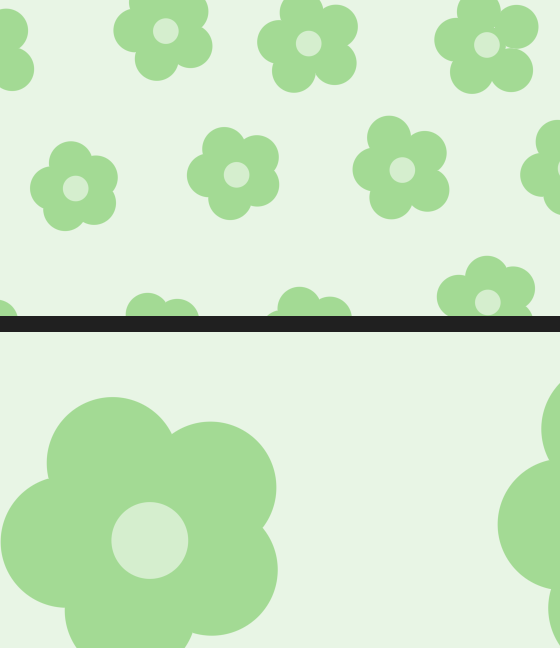
Top: the whole. Bottom: its middle third, enlarged.
Give the GLSL for this pattern, as a WebGL 2 fragment shader.

```glsl
#version 300 es
precision highp float;
// Flat five-petal flowers scattered sparsely over a pale mint ground.
// A brick lattice is jittered like cellular noise; each cell holds one flower
// made of a union of discs, with petals of slightly uneven reach.

uniform vec2 u_resolution;
out vec4 fragColor;

const vec3 GROUND = vec3(0.910, 0.960, 0.897);
const vec3 PETAL  = vec3(0.638, 0.855, 0.580);
const vec3 HEART  = vec3(0.835, 0.935, 0.808);

// Lengths are fractions of the canvas height.
const vec2 SPACING = vec2(0.53, 0.46);
const vec2 ORIGIN = vec2(-0.04, -0.02);
const vec2 JITTER = vec2(0.09, 0.13);
const float PETAL_RADIUS = 0.0695;
const float CORE_RADIUS = 0.060;
const float HEART_RADIUS = 0.0405;
const float TAU = 6.2831853;

vec2 hash2(vec2 cell, float seed) {
    vec3 q = fract(vec3(cell.xyx + seed * 7.31) * vec3(0.1031, 0.1030, 0.0973));
    q += dot(q, q.yzx + 33.33);
    return fract((q.xx + q.yz) * q.zy);
}

float disc(vec2 p, vec2 center, float radius) {
    return length(p - center) - radius;
}

float coverage(float dist, float pixel) {
    return 1.0 - smoothstep(-0.7 * pixel, 0.7 * pixel, dist);
}

// Odd rows are shifted by half a cell, then every centre is nudged.
vec2 flowerCenter(vec2 cell) {
    float shift = 0.5 * mod(cell.y, 2.0);
    vec2 nudge = (hash2(cell, 1.0) - 0.5) * JITTER;
    return ORIGIN + (cell + vec2(shift, 0.0)) * SPACING + nudge;
}

// Union of five petals and a core that closes the gap between them.
float blossom(vec2 p, vec2 cell) {
    vec2 mood = hash2(cell, 2.0);
    float turn = TAU * 0.1 + (mood.x - 0.5) * 0.4;
    float reach = mix(0.078, 0.104, mood.y);
    float dist = disc(p, vec2(0.0), CORE_RADIUS);
    for (int i = 0; i < 5; i++) {
        vec2 vary = hash2(cell, 3.0 + float(i)) - 0.5;
        float angle = turn + TAU * float(i) / 5.0 + vary.x * 0.25;
        vec2 tip = vec2(cos(angle), sin(angle)) * (reach + vary.y * 0.026);
        dist = min(dist, disc(p, tip, PETAL_RADIUS));
    }
    return dist;
}

void main() {
    float pixel = 1.0 / u_resolution.y;
    vec2 p = gl_FragCoord.xy * pixel;
    vec2 home = floor((p - ORIGIN) / SPACING);

    // Nearest petal and heart edges among the neighbouring cells.
    float petals = 1.0;
    float heart = 1.0;
    for (int y = -1; y <= 1; y++) {
        for (int x = -1; x <= 1; x++) {
            vec2 cell = home + vec2(x, y);
            vec2 local = p - flowerCenter(cell);
            petals = min(petals, blossom(local, cell));
            heart = min(heart, disc(local, vec2(0.0), HEART_RADIUS));
        }
    }

    vec3 color = mix(GROUND, PETAL, coverage(petals, pixel));
    color = mix(color, HEART, coverage(heart, pixel));
    fragColor = vec4(color, 1.0);
}
```
